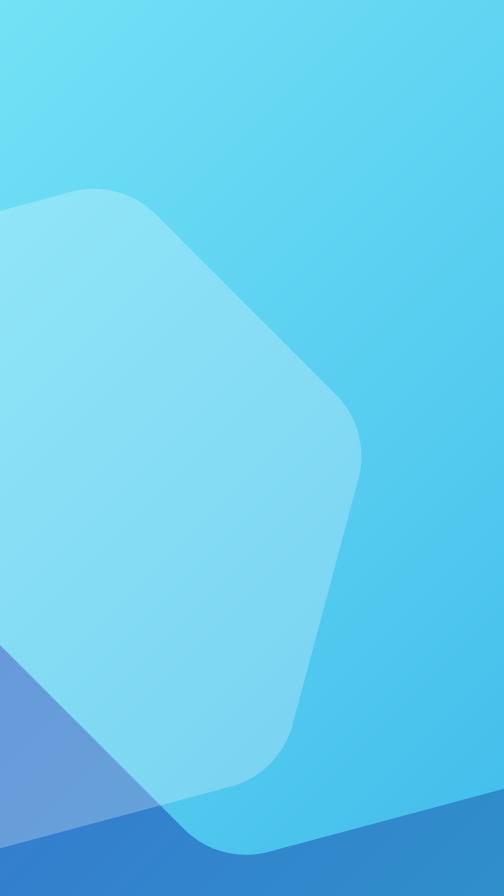
This background is drawn by a WebGL 2 fragment shader. Its source:

```glsl
#version 300 es
precision highp float;
// Two overlapping rounded hexagons, one cyan and one translucent white, over a blue ground.

uniform vec2 u_resolution;
out vec4 outColor;

// Lengths are in canvas heights, origin at the lower left.
const float TILT = radians(15.0);
const float CORNER_RADIUS = 0.098;

const vec2 CYAN_CENTER = vec2(0.4322, 0.7318);
const float CYAN_APOTHEM = 0.625;
const vec2 GLASS_CENTER = vec2(0.0314, 0.4173);
const float GLASS_APOTHEM = 0.3436;
const float GLASS_OPACITY = 0.25;

const vec3 CYAN_LIGHT = vec3(0.450, 0.885, 0.965);
const vec3 CYAN_DEEP = vec3(0.270, 0.750, 0.925);
const vec3 BLUE_LEFT = vec3(0.210, 0.470, 0.812);
const vec3 BLUE_RIGHT = vec3(0.185, 0.560, 0.795);

// Distance along the falling diagonal at which each gradient starts and ends.
const vec2 CYAN_SPAN = vec2(0.0, 1.443);
const vec2 BLUE_SPAN = vec2(0.72, 1.5625);

// Signed distance to a regular hexagon with a flat top.
float hexagon(vec2 p, float apothem) {
    const vec2 foldNormal = vec2(-0.866025, 0.5);
    p = abs(p);
    p -= 2.0 * min(dot(foldNormal, p), 0.0) * foldNormal;
    float halfSide = apothem * tan(radians(30.0));
    p -= vec2(clamp(p.x, -halfSide, halfSide), apothem);
    return length(p) * sign(p.y);
}

// Antialiased coverage of a tilted hexagon with rounded corners.
float roundedHexagon(vec2 p, float apothem) {
    float c = cos(TILT), s = sin(TILT);
    vec2 q = vec2(c * p.x + s * p.y, c * p.y - s * p.x);
    float d = hexagon(q, apothem - CORNER_RADIUS) - CORNER_RADIUS;
    return clamp(0.5 - d * u_resolution.y, 0.0, 1.0);
}

// Linear position of a value within a span.
float ramp(vec2 span, float value) {
    return clamp((value - span.x) / (span.y - span.x), 0.0, 1.0);
}

void main() {
    vec2 p = gl_FragCoord.xy / u_resolution.y;
    float diagonal = p.x + 1.0 - p.y;

    // Blue ground, then the large cyan hexagon
    vec3 color = mix(BLUE_LEFT, BLUE_RIGHT, ramp(BLUE_SPAN, diagonal));
    vec3 cyan = mix(CYAN_LIGHT, CYAN_DEEP, ramp(CYAN_SPAN, diagonal));
    color = mix(color, cyan, roundedHexagon(p - CYAN_CENTER, CYAN_APOTHEM));

    // Translucent hexagon on top
    float glass = roundedHexagon(p - GLASS_CENTER, GLASS_APOTHEM);
    color = mix(color, vec3(1.0), GLASS_OPACITY * glass);

    outColor = vec4(color, 1.0);
}
```
